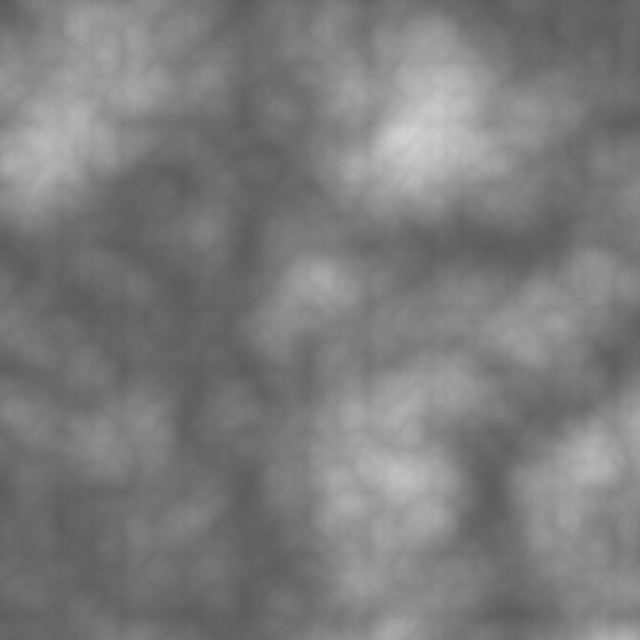
A WebGL 1 fragment shader for this texture:

```glsl
precision highp float;
// Soft grey smoke: billowing turbulence with dark creases and pale puffs.

uniform vec2 u_resolution;

float hash(vec2 p) {
  vec3 q = fract(vec3(p.xyx) * 0.1031);
  q += dot(q, q.yzx + 33.33);
  return fract((q.x + q.y) * q.z);
}

// Slope of one lattice corner; the lattice repeats every 8 cells.
float corner(vec2 cell, vec2 offset, float seed) {
  float angle = 6.28319 * hash(mod(cell, 8.0) + seed);
  return dot(vec2(cos(angle), sin(angle)), offset);
}

float gradientNoise(vec2 p, float seed) {
  vec2 cell = floor(p);
  vec2 f = p - cell;
  vec2 blend = f * f * (3.0 - 2.0 * f);
  vec2 right = vec2(1.0, 0.0);
  vec2 up = vec2(0.0, 1.0);
  float low = mix(corner(cell, f, seed),
                  corner(cell + right, f - right, seed), blend.x);
  float high = mix(corner(cell + up, f - up, seed),
                   corner(cell + 1.0, f - 1.0, seed), blend.x);
  return mix(low, high, blend.y);
}

// Folded octaves; the rounded fold keeps the creases soft.
float turbulence(vec2 p) {
  float sum = 0.0;
  float amplitude = 1.0;
  for (int octave = 0; octave < 6; octave++) {
    float n = gradientNoise(p, 17.0 * float(octave) + 5.0);
    sum += amplitude * sqrt(n * n + 0.002);
    amplitude *= 0.48;
    p *= 2.0;
  }
  return sum;
}

void main() {
  vec2 uv = gl_FragCoord.xy / min(u_resolution.x, u_resolution.y);
  float density = turbulence(uv * 2.6 + vec2(0.0, 0.4));
  // The curve keeps most of the smoke dark and lifts the thick puffs.
  float grey = 0.335 + density * (0.25 + 0.54 * density);
  gl_FragColor = vec4(vec3(grey), 1.0);
}
```
